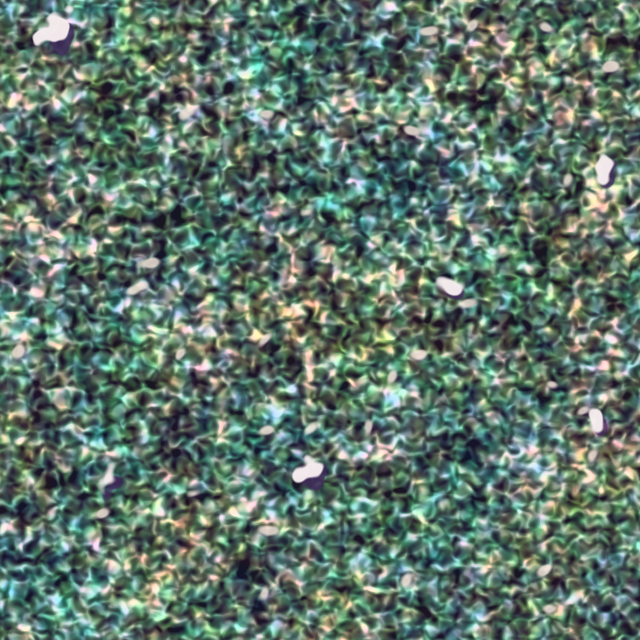
Give the GLSL for this texture, as a WebGL 2 fragment shader.

```glsl
#version 300 es
precision highp float;
// Fine mottled green mineral grain with curled pale ridges and scattered white flecks.

#define GRAIN_SCALE 80.0   // main grain cells across the canvas
#define WARP 0.008         // how far the grain is curled
#define CONTRAST 1.06      // spread of the tones
#define TONE_SHIFT -0.06   // overall lightness
#define WARMTH 0.16        // teal to tan variation
#define MAGENTA 0.08       // green to purple variation
#define FLECK_TILT 0.6     // mean angle of the flecks
#define FLECK_EDGE 0.004   // softness of the fleck outlines

uniform vec2 u_resolution;
out vec4 fragColor;

float hash(vec2 p) {
    return fract(sin(dot(p, vec2(127.1, 311.7))) * 43758.5);
}

// Slope contribution of one lattice corner
float corner(vec2 cell, vec2 offset) {
    float angle = 6.2832 * hash(cell);
    return dot(vec2(cos(angle), sin(angle)), offset);
}

// Gradient noise, centred on zero, deviation near 0.21
float noise(vec2 p) {
    vec2 i = floor(p), f = fract(p);
    vec2 u = f * f * f * (f * (f * 6.0 - 15.0) + 10.0);
    vec2 e = vec2(1.0, 0.0);
    float low = mix(corner(i, f), corner(i + e.xy, f - e.xy), u.x);
    float high = mix(corner(i + e.yx, f - e.yx), corner(i + e.xx, f - e.xx), u.x);
    return mix(low, high, u.y);
}

// Tone of the grain, roughly a unit normal distribution
float grainTone(vec2 p) {
    vec2 bend = vec2(noise(p * 47.0 + 3.7), noise(p * 47.0 + 41.3));
    vec2 q = (p + WARP * bend) * GRAIN_SCALE * vec2(0.92, 1.04);
    float fold = noise(q * 0.62 + 90.0);
    float ridge = 0.19 - sqrt(fold * fold + 0.003);
    float tone = 2.2 * noise(q * 0.52 + 17.0) + 2.7 * noise(q);
    tone += 0.9 * noise(q * 1.45 + 63.0) + 2.6 * ridge;
    tone += 1.6 * noise(p * 22.0 + 11.0) + 1.4 * noise(p * 9.0 + 5.0);
    return CONTRAST * tone + TONE_SHIFT;
}

// Colour ramp from near-black violet through greens to off-white
vec3 grainColor(float tone) {
    vec3 c = vec3(0.09, 0.08, 0.14);
    c = mix(c, vec3(0.17, 0.18, 0.23), clamp((tone + 2.4) / 0.8, 0.0, 1.0));
    c = mix(c, vec3(0.24, 0.31, 0.28), clamp((tone + 1.6) / 0.8, 0.0, 1.0));
    c = mix(c, vec3(0.31, 0.45, 0.38), clamp((tone + 0.8) / 0.8, 0.0, 1.0));
    c = mix(c, vec3(0.46, 0.55, 0.50), clamp(tone / 0.45, 0.0, 1.0));
    c = mix(c, vec3(0.49, 0.65, 0.56), clamp((tone - 0.45) / 0.45, 0.0, 1.0));
    c = mix(c, vec3(0.78, 0.84, 0.78), clamp((tone - 0.9) / 0.8, 0.0, 1.0));
    return mix(c, vec3(0.95, 0.95, 0.91), clamp((tone - 1.7) / 0.8, 0.0, 1.0));
}

// Soft coverage of one ragged tilted ellipse
float fleckMask(vec2 d, float angle, float radius, float ragged) {
    float s = sin(angle), c = cos(angle);
    vec2 q = vec2(c * d.x + s * d.y, c * d.y - s * d.x) / vec2(1.35, 0.75);
    float edge = length(q) - radius * (1.0 + ragged);
    return 1.0 - smoothstep(-FLECK_EDGE, FLECK_EDGE, edge);
}

// Scatter flecks with violet shadows on a jittered grid
vec3 addFlecks(vec3 color, vec2 p, float cells, float chance, vec2 sizes, float shade) {
    float ragged = noise(p * 45.0 + 29.0);
    vec2 home = floor(p * cells);
    for (int y = -1; y <= 1; y++) {
        for (int x = -1; x <= 1; x++) {
            vec2 cell = home + vec2(x, y);
            vec2 seed = cell + cells * 7.3;
            if (hash(seed + 1.7) > chance) continue;
            vec2 center = (cell + 0.15 + 0.7 * vec2(hash(seed + 5.1), hash(seed + 9.4))) / cells;
            float radius = mix(sizes.x, sizes.y, hash(seed + 13.6));
            float angle = FLECK_TILT + 1.8 * (hash(seed + 21.2) - 0.5);
            vec2 d = p - center;
            vec2 drop = radius * vec2(0.5, -0.7);
            float shadow = fleckMask(d - drop, angle, radius, ragged);
            float body = fleckMask(d, angle, radius, ragged);
            vec3 pale = mix(vec3(0.94, 0.87, 0.80), vec3(0.98, 0.95, 0.97), shade);
            color = mix(color, vec3(0.25, 0.16, 0.35), shade * shadow);
            color = mix(color, pale, body * (0.75 + 0.25 * shade));
        }
    }
    return color;
}

void main() {
    vec2 p = gl_FragCoord.xy / min(u_resolution.x, u_resolution.y);

    // Mottled grain
    vec3 color = grainColor(grainTone(p));

    // Broad and fine colour drift
    float warm = 2.4 * noise(p * 5.0 + 71.0) + 3.0 * noise(p * 36.0 + 23.0);
    float violet = 2.0 * noise(p * 8.0 + 37.0) + 3.2 * noise(p * 44.0 + 57.0);
    color *= 1.0 + WARMTH * warm * vec3(1.0, 0.0, -0.5);
    color *= 1.0 + MAGENTA * violet * vec3(1.0, -0.6, 0.7);

    // Small cream chips, then larger white flecks
    color = addFlecks(color, p, 16.0, 0.14, vec2(0.005, 0.011), 0.3);
    color = addFlecks(color, p, 5.0, 0.3, vec2(0.012, 0.022), 0.85);

    fragColor = vec4(clamp(color, 0.0, 1.0), 1.0);
}
```
